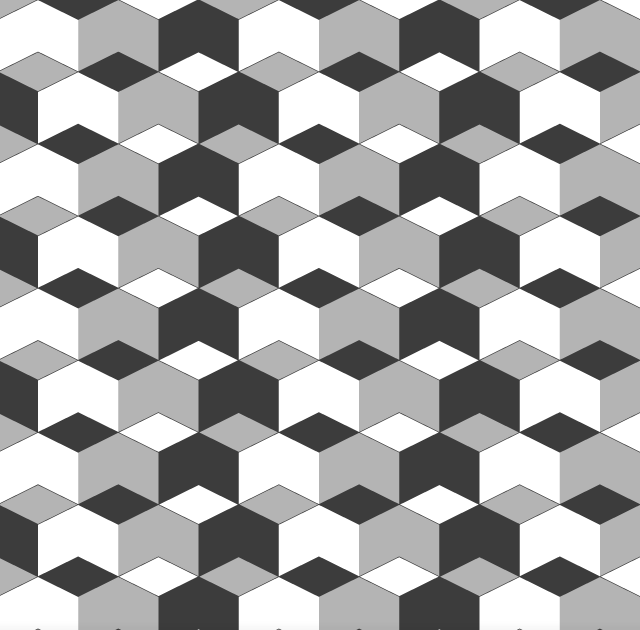
Reproduce this pattern procedurally as a Shadertoy shader.

```glsl
const vec2 CELL = vec2(0.12742, 0.11448);   // column width, row pitch
const vec2 ORIGIN = vec2(-0.0034, -0.0005);
const float CAP_HALF_HEIGHT = 0.0315;
const float HAIRLINE = 0.0011;
const int SAMPLES = 4;

const vec3 WHITE = vec3(1.0);
const vec3 GRAY = vec3(0.706);
const vec3 DARK = vec3(0.235);

vec3 tone(float index) {
    float k = mod(index, 3.0);
    return k < 0.5 ? WHITE : k < 1.5 ? GRAY : DARK;
}

// Alternate rows slide by half a column
float columnPosition(float x, float row) {
    return x / CELL.x - 0.5 * (1.0 - mod(row, 2.0));
}

float rhombusDistance(vec2 p, vec2 halfSize) {
    vec2 slope = 1.0 / halfSize;
    return (dot(abs(p), slope) - 1.0) / length(slope);
}

vec3 blockPattern(vec2 p) {
    // Chevron bodies fill each band between two rows of caps
    float band = floor(p.y / CELL.y);
    vec3 color = tone(floor(columnPosition(p.x, band + 1.0)));

    // Rhombic caps straddle the nearest row line
    float row = floor(p.y / CELL.y + 0.5);
    float column = columnPosition(p.x, row);
    vec2 local = vec2((fract(column) - 0.5) * CELL.x, p.y - row * CELL.y);
    float d = rhombusDistance(local, vec2(0.5 * CELL.x, CAP_HALF_HEIGHT));
    float toneShift = 2.0 - mod(row, 2.0);
    if (d < 0.0) color = tone(floor(column) + toneShift);

    // Thin seam along the slanted edges
    return abs(d) < 0.5 * HAIRLINE ? DARK : color;
}

void mainImage(out vec4 fragColor, in vec2 fragCoord) {
    vec3 color = vec3(0.0);

    // Average a grid of samples for smooth edges
    for (int j = 0; j < SAMPLES; j++) {
        for (int i = 0; i < SAMPLES; i++) {
            vec2 offset = (vec2(i, j) + 0.5) / float(SAMPLES) - 0.5;
            vec2 p = (fragCoord + offset) / iResolution.y;
            color += blockPattern(vec2(p.x, 1.0 - p.y) - ORIGIN);
        }
    }
    color /= float(SAMPLES * SAMPLES);

    // Faint shade at the lower border
    float height = fragCoord.y / iResolution.y;
    color *= 1.0 - 0.03 * (1.0 - smoothstep(0.0, 0.016, height));
    fragColor = vec4(color, 1.0);
}
```
